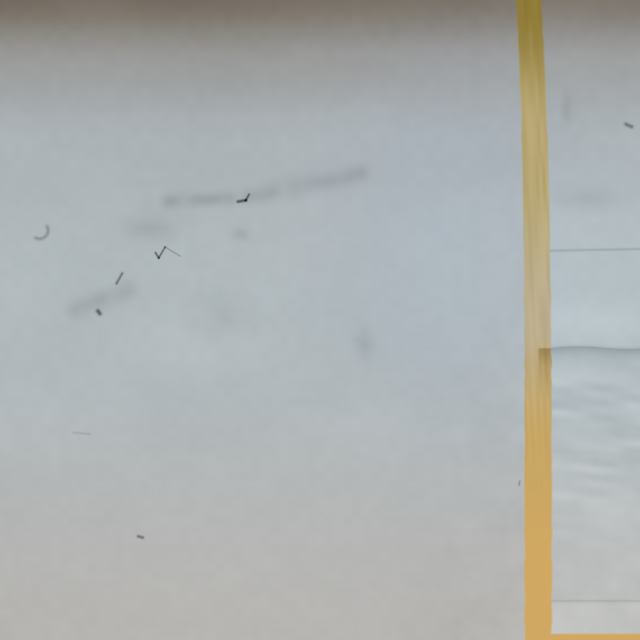
Give the GLSL for this texture, as a Shadertoy shader.

```glsl
float hash(vec2 p) {
    p = fract(p * vec2(123.34, 345.45));
    p += dot(p, p + 34.35);
    return fract(p.x * p.y);
}

float noise(vec2 p) {
    vec2 i = floor(p), f = fract(p);
    f = f * f * (3.0 - 2.0 * f);
    return mix(mix(hash(i), hash(i + vec2(1, 0)), f.x),
               mix(hash(i + vec2(0, 1)), hash(i + vec2(1, 1)), f.x), f.y);
}

float fbm(vec2 p) {
    float sum = 0.0, amp = 0.5;
    for (int i = 0; i < 4; i++) {
        sum += amp * noise(p);
        p = mat2(1.6, 1.2, -1.2, 1.6) * p + 7.3;
        amp *= 0.5;
    }
    return sum;
}

// Soft pencil stroke from a to b
float stroke(vec2 p, vec2 a, vec2 b, float width) {
    vec2 d = b - a;
    float dist = length(p - a - d * clamp(dot(p - a, d) / dot(d, d), 0.0, 1.0));
    return exp(-dist * dist / (width * width));
}

float smudge(vec2 p, vec2 center, vec2 size) {
    vec2 q = (p - center) / size;
    return exp(-dot(q, q));
}

vec3 wallColor(vec2 p) {
    vec3 c = mix(vec3(0.715, 0.71, 0.698), vec3(0.692, 0.725, 0.74), smoothstep(0.0, 0.5, p.y));
    c = mix(c, vec3(0.675, 0.705, 0.722), smoothstep(0.58, 0.78, p.y));
    // Shade falling from the top edge, weaker on the right
    float reach = mix(1.0, 0.78, smoothstep(0.35, 0.9, p.x));
    c = mix(c, vec3(0.60, 0.60, 0.595), reach * smoothstep(0.77, 0.93, p.y));
    c = mix(c, vec3(0.46, 0.425, 0.38), reach * smoothstep(0.90, 1.01, p.y));
    c += vec3(-0.006, 0.0, 0.014) * smudge(p, vec2(0.70, 0.62), vec2(0.14, 0.3));
    c += 0.018 * smudge(p, vec2(0.29, 0.46), vec2(0.11, 0.05));
    c += 0.03 * (fbm(p * vec2(7.0, 9.0)) - 0.47);
    return c + 0.012 * (noise(p * 70.0) - 0.5);
}

float pencilMarks(vec2 p) {
    float m = 0.0;
    m += 0.34 * stroke(p, vec2(0.372, 0.685), vec2(0.384, 0.687), 0.0025);
    m += 0.28 * stroke(p, vec2(0.384, 0.687), vec2(0.389, 0.696), 0.0018);
    m += 0.30 * stroke(p, vec2(0.243, 0.605), vec2(0.248, 0.597), 0.0018);
    m += 0.28 * stroke(p, vec2(0.248, 0.597), vec2(0.258, 0.614), 0.0016);
    m += 0.12 * stroke(p, vec2(0.258, 0.614), vec2(0.281, 0.600), 0.0014);
    m += 0.24 * stroke(p, vec2(0.182, 0.557), vec2(0.191, 0.573), 0.0020);
    m += 0.32 * stroke(p, vec2(0.153, 0.514), vec2(0.156, 0.510), 0.0032);
    m += 0.26 * stroke(p, vec2(0.216, 0.162), vec2(0.223, 0.160), 0.0024);
    m += 0.22 * stroke(p, vec2(0.978, 0.806), vec2(0.987, 0.802), 0.0030);
    m += 0.06 * stroke(p, vec2(0.115, 0.324), vec2(0.140, 0.322), 0.0020);
    m += 0.14 * stroke(p, vec2(0.811, 0.242), vec2(0.812, 0.248), 0.0016);
    // Small open curl
    vec2 q = p - vec2(0.062, 0.640);
    float ring = (length(q) - 0.013) / 0.003;
    m += 0.14 * exp(-ring * ring) * smoothstep(-0.004, 0.008, q.x - q.y);
    return m;
}

float smudges(vec2 p) {
    float m = 0.055 * stroke(p, vec2(0.265, 0.686), vec2(0.36, 0.690), 0.011);
    m += 0.050 * stroke(p, vec2(0.39, 0.695), vec2(0.56, 0.727), 0.015);
    m += 0.060 * stroke(p, vec2(0.12, 0.514), vec2(0.20, 0.548), 0.014);
    m += 0.030 * smudge(p, vec2(0.35, 0.51), vec2(0.05, 0.04));
    m += 0.040 * smudge(p, vec2(0.57, 0.462), vec2(0.016, 0.024));
    m += 0.050 * smudge(p, vec2(0.376, 0.632), vec2(0.014, 0.009));
    m += 0.035 * smudge(p, vec2(0.23, 0.64), vec2(0.04, 0.02));
    m += 0.040 * smudge(p, vec2(0.91, 0.69), vec2(0.05, 0.018));
    m += 0.035 * smudge(p, vec2(0.885, 0.83), vec2(0.008, 0.025));
    return m * (0.6 + 0.8 * noise(p * 45.0));
}

// Folds and ripples of the sheet right of the tape
vec3 sheetShade(vec2 p) {
    vec3 c = vec3(0.018, 0.028, 0.032) * smoothstep(0.85, 0.55, p.y);
    float fold = p.y - 0.456 + 0.002 * sin(p.x * 40.0);
    c -= 0.13 * exp(-abs(fold) / (fold > 0.0 ? 0.002 : 0.013));
    c += 0.025 * smudge(p, vec2(0.93, 0.50), vec2(0.1, 0.03));
    c -= 0.075 * exp(-pow((p.y - 0.609 - 0.02 * (p.x - 0.9)) / 0.0022, 2.0));
    c -= 0.05 * exp(-pow((p.y - 0.061) / 0.0018, 2.0));
    c += 0.025 * smoothstep(0.061, 0.053, p.y);
    float ripple = noise(vec2(p.x * 16.0, p.y * 85.0 + 9.0 * p.x)) - 0.5;
    return c + 0.055 * ripple * smoothstep(0.08, 0.3, p.y) * smoothstep(0.46, 0.40, p.y);
}

vec3 tapeColor(vec2 p) {
    vec3 c = mix(vec3(0.82, 0.66, 0.385), vec3(0.78, 0.65, 0.39), smoothstep(0.1, 0.32, p.y));
    c = mix(c, vec3(0.735, 0.68, 0.55), smoothstep(0.30, 0.50, p.y));
    c = mix(c, vec3(0.715, 0.65, 0.45), smoothstep(0.52, 0.74, p.y));
    c = mix(c, vec3(0.57, 0.49, 0.23), smoothstep(0.80, 0.99, p.y));
    // Overlapping strip end and lengthwise fibres
    float overlap = smoothstep(0.838, 0.845, p.x) * smoothstep(0.458, 0.454, p.y);
    c -= vec3(0.06, 0.08, 0.12) * overlap * smoothstep(0.36, 0.45, p.y);
    c -= 0.07 * overlap * smoothstep(0.425, 0.455, p.y);
    float fibre = noise(vec2(p.x * 190.0 + 9.0 * p.y, p.y * 14.0)) - 0.5;
    return c + 0.05 * fibre * smoothstep(0.2, 0.4, p.y);
}

void mainImage(out vec4 fragColor, in vec2 fragCoord) {
    vec2 p = fragCoord / iResolution.xy;
    float soft = 0.0022;
    vec3 color = wallColor(p);
    color += sheetShade(p) * smoothstep(0.845, 0.86, p.x);
    // Faint rippling beside the tape
    float beside = smoothstep(0.66, 0.74, p.x) * smoothstep(0.55, 0.40, p.y);
    color += 0.035 * beside * (fbm(p * vec2(26.0, 34.0)) - 0.47);
    color -= smudges(p) + pencilMarks(p);

    // Slightly bowed vertical tape and a strip along the bottom
    float bow = pow(p.y, 4.0);
    float rough = 0.0016 * (noise(vec2(p.y * 60.0, 3.0)) - 0.5);
    float left = 0.820 - 0.013 * bow + rough;
    float right = 0.862 - 0.017 * bow - rough;
    float tape = smoothstep(left - soft, left + soft, p.x) * smoothstep(right + soft, right - soft, p.x);
    float strip = smoothstep(0.0095 + soft, 0.0095 - soft, p.y) * step(0.85, p.x);
    color = mix(color, tapeColor(p), max(tape, strip));
    fragColor = vec4(clamp(color, 0.0, 1.0), 1.0);
}
```
